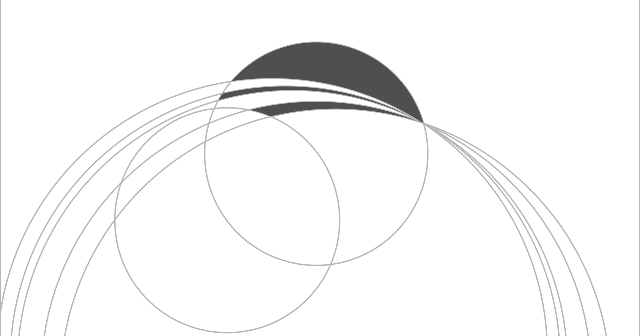
A Shadertoy shader for this background:

```glsl
#define INK vec3(0.31)
#define PAPER vec3(1.0)
#define UPPER_DISC vec3(-0.0112, 0.0423, 0.3321)
#define LOWER_DISC vec3(-0.2761, -0.1555, 0.3346)
#define PIVOT vec2(0.3060, 0.1336)
#define RING_RADIUS 0.8184
#define LINE_WIDTH 0.0017
#define EDGE_INSET 0.0012

// Discs hold the centre in xy and the radius in z
float discDistance(vec2 p, vec3 disc) {
    return length(p - disc.xy) - disc.z;
}

float inside(float d, float pixel) {
    return clamp(0.5 - d / pixel, 0.0, 1.0);
}

// Area coverage of a thin line, stable below one pixel
float stroke(float d, float pixel) {
    float soft = 1.4 * pixel;
    return inside(d - 0.5 * LINE_WIDTH, soft) - inside(d + 0.5 * LINE_WIDTH, soft);
}

void mainImage(out vec4 fragColor, in vec2 fragCoord) {
    float pixel = 1.0 / iResolution.y;
    vec2 p = (fragCoord - 0.5 * iResolution.xy) * pixel;

    float upper = discDistance(p, UPPER_DISC);
    float lower = discDistance(p, LOWER_DISC);
    float lines = max(stroke(upper, pixel), stroke(lower, pixel));

    // Equal rings swung about a shared pivot; parity makes the bands
    float swing[5] = float[5](0.579, 0.524, 0.494, 0.398, 0.323);
    float parity = 1.0;
    for (int i = 0; i < 5; i++) {
        vec2 centre = PIVOT - RING_RADIUS * vec2(sin(swing[i]), cos(swing[i]));
        float ring = discDistance(p, vec3(centre, RING_RADIUS));
        parity *= 1.0 - 2.0 * inside(ring, pixel);
        lines = max(lines, stroke(ring, pixel));
    }

    // Bands show only in the upper disc, cut away by the lower one
    float bands = (0.5 + 0.5 * parity) * inside(upper, pixel) * inside(-lower, pixel);

    // Vertical rules along both sides
    float side = abs(p.x) - 0.5 * iResolution.x * pixel + EDGE_INSET;
    lines = max(lines, stroke(side, pixel));

    fragColor = vec4(mix(PAPER, INK, max(bands, lines)), 1.0);
}
```
